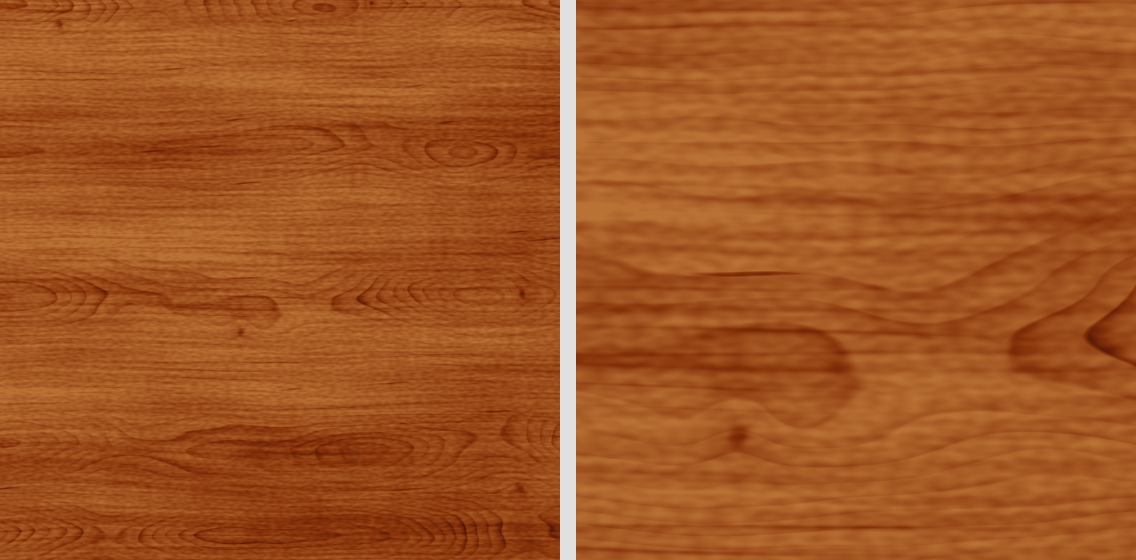
Left, the full canvas; right, a detail of the centre.
Reproduce this texture procedurally as a WebGL 2 fragment shader.

```glsl
#version 300 es
precision highp float;
// Reddish-brown wood board: horizontal grain, cathedral rings, pores, cracks and small knots.

uniform vec2 u_resolution;
out vec4 outColor;

const vec3 INK    = vec3(0.30, 0.07, 0.02);
const vec3 DARK   = vec3(0.53, 0.20, 0.04);
const vec3 LIGHT  = vec3(0.69, 0.40, 0.175);
const float BAND_CENTERS[5] = float[5](0.045, 0.20, 0.475, 0.735, 0.995);
const float RING_DENSITY  = 125.0;  // rings per canvas height, away from a band
const float BAND_ROUNDING = 0.06;   // half height of the open ring zone
const float RELIEF        = 11.0;   // ring drift along the board
const float RING_DEPTH    = 0.80;
const float BASE_TONE     = 0.81;
const float BROAD_GAIN    = 1.55;
const float FINE_GAIN     = 1.1;
const float LINE_DEPTH    = 0.34;   // thin grain lines
const int CRACK_COUNT = 16;
const int KNOT_COUNT  = 5;

float hash(vec2 cell) {
    uvec2 q = uvec2(ivec2(cell)) * uvec2(1597334673u, 3812015801u);
    uint n = (q.x ^ q.y) * 1597334673u;
    n = (n ^ (n >> 15)) * 2246822519u;
    n ^= n >> 13;
    return float(n >> 8) / 16777216.0;
}

float cornerSlope(vec2 cell, vec2 offset) {
    float angle = 6.28318 * hash(cell);
    return dot(vec2(cos(angle), sin(angle)), offset);
}

float gradientNoise(vec2 p) {
    vec2 i = floor(p), f = p - i;
    vec2 u = f * f * f * (f * (f * 6.0 - 15.0) + 10.0);
    float low  = mix(cornerSlope(i, f), cornerSlope(i + vec2(1, 0), f - vec2(1, 0)), u.x);
    float high = mix(cornerSlope(i + vec2(0, 1), f - vec2(0, 1)),
                     cornerSlope(i + vec2(1, 1), f - vec2(1, 1)), u.x);
    return mix(low, high, u.y);
}

float bandDistance(float y) {
    float d = 1.0;
    for (int i = 0; i < 5; i++) d = min(d, abs(y - BAND_CENTERS[i]));
    return d;
}

// Thin tapered cracks lying along the grain
float cracks(vec2 p, float pixel) {
    float mask = 0.0;
    for (int i = 0; i < CRACK_COUNT; i++) {
        float id = float(i);
        vec2 center = vec2(hash(vec2(id, 71)), hash(vec2(id, 72)));
        float halfLength = mix(0.012, 0.05, hash(vec2(id, 73)));
        vec2 q = p - center;
        float along = q.x / halfLength;
        float taper = max(1.0 - along * along, 0.0);
        float edge = abs(q.y - 0.001 * sin(along * 2.5)) - 0.0012 * taper;
        mask = max(mask, taper * (1.0 - smoothstep(-pixel, pixel, edge)));
    }
    return mask;
}

// x: dark core, y: wider swelling that bends the rings
vec2 knots(vec2 p) {
    vec2 mask = vec2(0.0);
    float ragged = 1.0 + 0.8 * gradientNoise(p * 110.0);
    for (int i = 0; i < KNOT_COUNT; i++) {
        float id = float(i);
        vec2 center = vec2(hash(vec2(id, 31)), hash(vec2(id, 32)));
        float size = mix(0.003, 0.009, hash(vec2(id, 33)));
        vec2 q = (p - center) / size;
        mask.x = max(mask.x, exp(-dot(q, q) * ragged * ragged));
        mask.y += exp(-dot(q, q) * 0.08);
    }
    return mask;
}

// Each ring darkens slowly, then ends in a crisp edge
float ringTone(float rings) {
    float width = fwidth(rings);
    float phase = fract(rings);
    float edge = clamp(width * 1.5, 0.14, 0.6);
    float profile = phase * phase * phase * (1.0 - smoothstep(1.0 - edge, 1.0, phase));
    float strength = mix(0.5, 1.5, hash(vec2(floor(rings) + 40.0, 5)));
    return profile * strength * (1.0 - smoothstep(0.4, 0.9, width));
}

// Long hairlines along the zero crossings of stretched noise
float grainLines(vec2 p) {
    return max(1.0 - abs(gradientNoise(p)) / 0.13, 0.0);
}

void main() {
    vec2 uv = gl_FragCoord.xy / u_resolution;
    float pixel = 1.0 / u_resolution.y;

    // Grain flow
    vec2 p = uv;
    p.y += 0.020 * gradientNoise(uv * vec2(2.0, 3.5) + 4.3);
    p.y += 0.003 * gradientNoise(uv * vec2(7.0, 24.0));

    // Growth rings, drifting most inside the bands
    float d = bandDistance(p.y);
    float nearBand = exp(-d * d / 0.0026);
    vec2 knot = knots(uv);
    float rings = RING_DENSITY * d * d / (d + BAND_ROUNDING);
    float drift = gradientNoise(p * vec2(3.2, 4.0) + vec2(7.6, 2.4));
    rings += RELIEF * mix(0.3, 1.0, exp(-d * d / 0.005)) * drift;
    rings += 0.9 * gradientNoise(p * vec2(9.0, 30.0)) + 1.2 * knot.y;
    float patchiness = 0.9 + 1.1 * gradientNoise(p * vec2(3.0, 14.0) + 50.0);

    // Broad tone
    float broad = 0.16 * (0.5 - uv.x) - 0.15 * (1.0 - smoothstep(0.1, 0.35, uv.y));
    broad += 0.46 * gradientNoise(p * vec2(1.3, 6.0) + 20.0);
    broad += 0.20 * gradientNoise(p * vec2(2.0, 22.0) + 30.0);
    broad -= 0.13 * nearBand;

    // Streaks, pores and cross figure
    float fine = 0.22 * gradientNoise(p * vec2(3.0, 75.0) + 40.0);
    fine += 0.42 * gradientNoise(p * vec2(4.0, 160.0) + 60.0);
    fine += 0.38 * gradientNoise(uv * vec2(85.0, 220.0));
    fine += 0.12 * gradientNoise(uv * vec2(26.0, 8.0) + 80.0);
    float lineFade = clamp(0.6 + 1.6 * gradientNoise(p * vec2(4.0, 18.0) + 90.0), 0.1, 1.3);
    float lines = lineFade * grainLines(p * vec2(1.6, 62.0) + 11.0);

    float tone = BASE_TONE + BROAD_GAIN * broad + FINE_GAIN * fine - LINE_DEPTH * lines;
    tone -= RING_DEPTH * mix(0.4, 1.15, nearBand) * max(patchiness, 0.25) * ringTone(rings);

    // Dark marks
    tone -= 0.95 * cracks(p, pixel) + 0.9 * knot.x + 0.12 * knot.y;

    vec3 color = mix(DARK, LIGHT, clamp(tone, 0.0, 1.22));
    color = mix(color, INK, clamp(-tone, 0.0, 1.0));
    outColor = vec4(color, 1.0);
}
```
